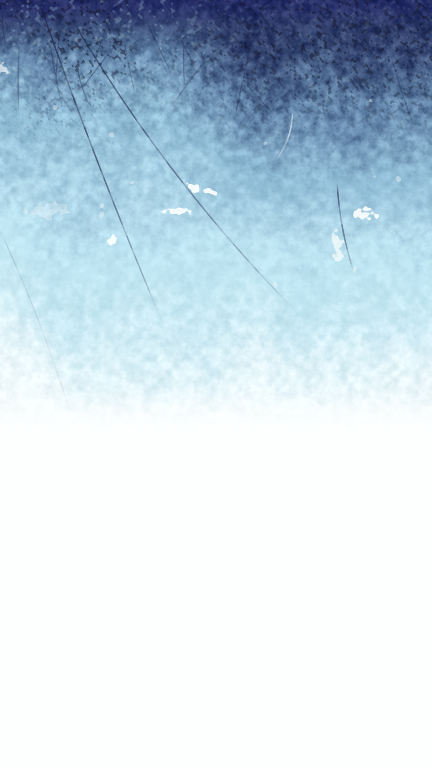
This background is drawn by a Shadertoy shader. Its source:

```glsl
#define ASPECT 0.5625
#define FADE_START 0.50
#define FADE_END 0.565
#define MOTTLE 0.075
#define GRAIN 0.075
#define SPECKLE 0.55
#define SCRATCH_WIDTH 0.0003
#define SCRATCH_COUNT 16
#define FLECK_COUNT 12

const vec3 NAVY = vec3(0.15, 0.19, 0.37);
const vec3 INDIGO = vec3(0.26, 0.35, 0.51);
const vec3 STEEL = vec3(0.40, 0.54, 0.68);
const vec3 SKY = vec3(0.57, 0.74, 0.84);
const vec3 ICE = vec3(0.75, 0.90, 0.95);
const vec3 PAPER = vec3(0.99, 1.0, 0.998);

float hash(vec2 p) {
    vec3 q = fract(vec3(p.xyx) * 0.1031);
    q += dot(q, q.yzx + 33.33);
    return fract((q.x + q.y) * q.z);
}

float noise(vec2 p) {
    vec2 i = floor(p), f = fract(p);
    f = f * f * (3.0 - 2.0 * f);
    return mix(mix(hash(i), hash(i + vec2(1, 0)), f.x),
               mix(hash(i + vec2(0, 1)), hash(i + vec2(1, 1)), f.x), f.y);
}

float fbm(vec2 p) {
    float sum = 0.0, amp = 0.5;
    for (int i = 0; i < 5; i++) {
        sum += amp * noise(p);
        p = mat2(1.6, 1.2, -1.2, 1.6) * p + 7.3;
        amp *= 0.55;
    }
    return sum;
}

// Colour by depth below the top edge
vec3 ramp(float d) {
    vec3 c = mix(NAVY, INDIGO, smoothstep(0.0, 0.07, d));
    c = mix(c, STEEL, smoothstep(0.05, 0.125, d));
    c = mix(c, SKY, smoothstep(0.10, 0.21, d));
    c = mix(c, ICE, smoothstep(0.19, 0.36, d));
    return mix(c, PAPER, 0.85 * smoothstep(0.36, 0.57, d));
}

// Thin bowed line from a to b, with worn gaps and fading ends
float scratch(vec2 p, vec2 a, vec2 b, float bow) {
    vec2 along = b - a;
    float len = length(along);
    vec2 dir = along / len;
    float h = clamp(dot(p - a, dir) / len, 0.0, 1.0);
    vec2 spine = a + along * h + vec2(-dir.y, dir.x) * bow * 4.0 * h * (1.0 - h);
    float aa = 1.0 / iResolution.y;
    float wear = 0.55 + 0.45 * smoothstep(0.3, 0.6, noise(p * 70.0));
    float ends = smoothstep(0.0, 0.08, h) * (1.0 - smoothstep(0.8, 1.0, h));
    return wear * ends * (1.0 - smoothstep(SCRATCH_WIDTH, SCRATCH_WIDTH + aa, length(p - spine)));
}

// Ragged elliptical paint chip
float fleck(vec2 p, vec2 centre, vec2 radius, float tilt) {
    vec2 q = p - centre;
    q = mat2(cos(tilt), -sin(tilt), sin(tilt), cos(tilt)) * q;
    float edge = length(q / radius) + 1.3 * (noise(p * 210.0) - 0.4);
    return 1.0 - smoothstep(0.8, 1.1, edge);
}

void mainImage(out vec4 fragColor, in vec2 fragCoord) {
    vec2 uv = fragCoord / iResolution.xy;
    vec2 p = vec2(uv.x * ASPECT, 1.0 - uv.y);

    // Washed gradient, reaching deeper on the right
    float cloud = fbm(p * vec2(15.0, 10.0)) - 0.52;
    float fine = fbm(p * 105.0 + 20.0) - 0.52;
    float rightSide = smoothstep(0.36, 0.60, uv.x);
    float reach = smoothstep(0.0, 0.10, p.y) * (1.0 - smoothstep(0.16, 0.36, p.y));
    float depth = p.y + mix(0.035, -0.042, rightSide) * reach;
    depth += 0.05 * (1.0 - smoothstep(0.0, 0.2, uv.x)) * smoothstep(0.2, 0.4, p.y);
    depth += (MOTTLE * cloud + GRAIN * fine) * smoothstep(0.0, 0.12, p.y);
    vec3 col = ramp(depth);
    float ink = 1.0 - smoothstep(0.05, 0.32, p.y);
    col += vec3(0.0, -0.01, 0.035) * (1.0 - smoothstep(0.0, 0.045, p.y));
    col += fine * mix(0.09, 0.22, ink);

    // Dark pitting and pale dust
    vec2 turned = mat2(0.8, 0.6, -0.6, 0.8) * p;
    float patchy = smoothstep(0.40, 0.72, fbm(p * 9.0 + 4.0) + 0.10 * rightSide);
    float pits = smoothstep(0.60, 0.85, noise(turned * vec2(330.0, 240.0)));
    float pitZone = 1.0 - smoothstep(0.05, 0.22, p.y);
    col = mix(col, NAVY * 0.5, SPECKLE * pits * (0.2 + 0.8 * patchy) * pitZone);
    float dust = smoothstep(0.66, 0.92, noise(turned * 210.0 + 60.0));
    col = mix(col, ICE, 0.25 * dust * ink * (1.0 - 0.6 * rightSide));

    // Long scratches
    float dark = 0.65 * scratch(p, vec2(0.050, 0.0), vec2(0.220, 0.44), 0.004);
    dark = max(dark, 0.55 * scratch(p, vec2(0.085, 0.01), vec2(0.405, 0.425), 0.018));
    dark = max(dark, 0.75 * scratch(p, vec2(0.439, 0.238), vec2(0.461, 0.355), 0.004));
    dark = max(dark, 0.25 * scratch(p, vec2(0.0, 0.30), vec2(0.095, 0.55), -0.005));

    // Scattered short scratches near the top
    for (int i = 0; i < SCRATCH_COUNT; i++) {
        float k = float(i);
        vec2 a = vec2(hash(vec2(k, 1.7)) * ASPECT, 0.11 * hash(vec2(k, 5.1)));
        vec2 span = vec2(0.12 * (hash(vec2(k, 9.4)) - 0.5), 0.03 + 0.08 * hash(vec2(k, 3.2)));
        dark = max(dark, 0.32 * scratch(p, a, a + span, 0.001));
    }
    col = mix(col, NAVY * 0.7, dark * (1.0 - 0.65 * smoothstep(0.15, 0.42, p.y)));

    // Paint chips
    float chips = fleck(p, vec2(0.476, 0.278), vec2(0.017, 0.007), 0.1);
    chips = max(chips, fleck(p, vec2(0.253, 0.245), vec2(0.010, 0.006), 0.5));
    chips = max(chips, fleck(p, vec2(0.273, 0.250), vec2(0.011, 0.004), 0.2));
    chips = max(chips, fleck(p, vec2(0.236, 0.275), vec2(0.020, 0.004), 0.0));
    chips = max(chips, 0.75 * fleck(p, vec2(0.439, 0.325), vec2(0.007, 0.022), 0.0));
    chips = max(chips, fleck(p, vec2(0.147, 0.313), vec2(0.007, 0.006), 0.3));
    chips = max(chips, 0.7 * fleck(p, vec2(0.002, 0.089), vec2(0.009, 0.009), 0.6));
    chips = max(chips, 0.3 * fleck(p, vec2(0.060, 0.274), vec2(0.026, 0.010), 0.0));
    chips = max(chips, 0.6 * scratch(p, vec2(0.381, 0.145), vec2(0.357, 0.212), -0.006));
    for (int i = 0; i < FLECK_COUNT; i++) {
        float k = float(i);
        vec2 at = vec2(hash(vec2(k, 12.3)) * ASPECT, 0.12 + 0.28 * hash(vec2(k, 17.9)));
        chips = max(chips, 0.4 * fleck(p, at, vec2(0.004, 0.003), k));
    }
    col = mix(col, PAPER, 0.92 * chips);

    // Dissolve into the blank lower half
    col = mix(col, PAPER, smoothstep(FADE_START, FADE_END, p.y));
    fragColor = vec4(clamp(col, 0.0, 1.0), 1.0);
}
```
